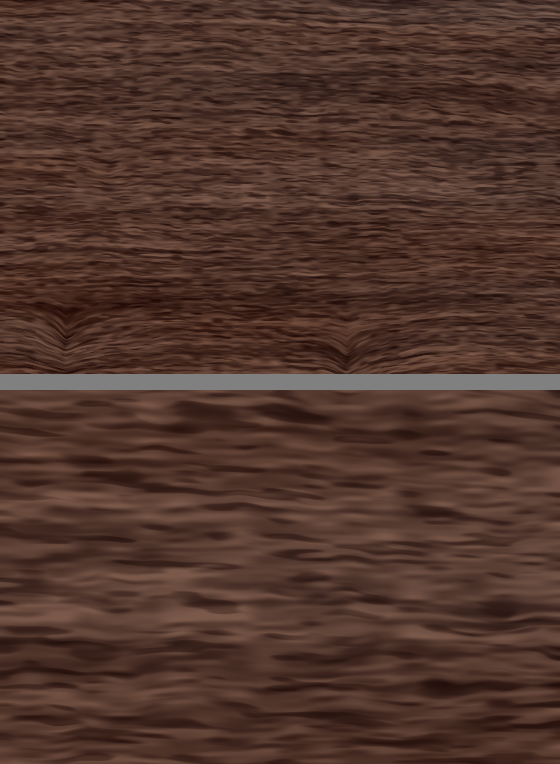
Top: the whole. Bottom: its middle third, enlarged.
Reproduce this texture procedurally as a Shadertoy shader.

```glsl
// Dark walnut veneer with long horizontal grain and a few small knots.
// A warped grain coordinate carries stretched noise bands, from broad colour
// zones to thin fibres and dark pores; knots pull the nearby fibres into a V.

const vec3 DARK_WOOD  = vec3(0.175, 0.090, 0.070);
const vec3 LIGHT_WOOD = vec3(0.450, 0.322, 0.265);
const vec3 COOL_SHIFT = vec3(-0.002, 0.016, 0.025);

const float BASE_TONE   = 0.525;
const float BROAD_BAND  = 0.30;
const float MEDIUM_BAND = 0.30;
const float FINE_BAND   = 0.28;
const float LONG_FIBRE  = 0.46;
const float SHORT_FIBRE = 0.62;
const float PORE_DEPTH  = 0.46;
const float VEIN_DEPTH  = 0.26;
const float STREAK_GAIN = 0.34;
const float KNOT_DEPTH  = 0.50;
const float SHADE_KNEE  = 0.27;
const float SHADE_SLOPE = 0.62;

// Knot position and strength
const int KNOT_COUNT = 3;
const vec3 KNOTS[KNOT_COUNT] = vec3[](
    vec3(0.176, 0.085, 1.0),
    vec3(0.928, 0.040, 0.9),
    vec3(0.293, 0.550, 0.25));

float hash(vec2 p) {
    vec3 q = fract(vec3(p.xyx) * 0.1031);
    q += dot(q, q.yzx + 33.33);
    return fract((q.x + q.y) * q.z);
}

float noise(vec2 p) {
    vec2 cell = floor(p);
    vec2 f = fract(p);
    f = f * f * (3.0 - 2.0 * f);
    float low  = mix(hash(cell), hash(cell + vec2(1, 0)), f.x);
    float high = mix(hash(cell + vec2(0, 1)), hash(cell + vec2(1, 1)), f.x);
    return mix(low, high, f.y);
}

// Noise centred on zero, with separate frequencies along and across the grain
float band(vec2 grain, float along, float across, float seed) {
    return noise(grain * vec2(along, across) + seed) - 0.5;
}

// Fibre coordinates: gentle waves, a slight slope and the dips at the knots
vec2 grainSpace(vec2 p) {
    float v = p.y + 0.035 * p.x * smoothstep(0.3, 0.7, p.y);
    v += 0.050 * band(p, 1.6, 2.5, 11.0);
    v += 0.016 * band(p, 4.0, 8.0, 23.0);
    v += 0.006 * band(p, 15.0, 26.0, 37.0);
    v += 0.003 * band(p, 42.0, 60.0, 43.0);
    for (int i = 0; i < KNOT_COUNT; i++) {
        vec2 d = p - KNOTS[i].xy;
        float side = sqrt(d.x * d.x + 0.00003);
        float reach = exp(-d.y * d.y / 0.008);
        v += 0.054 * KNOTS[i].z * exp(-side / 0.060) * reach;
    }
    return vec2(p.x, v);
}

// Dark heart of each knot, narrow and upright
float knotShade(vec2 p) {
    float shade = 0.0;
    for (int i = 0; i < KNOT_COUNT; i++) {
        vec2 d = p - KNOTS[i].xy;
        d.x -= 0.25 * d.y;
        shade += KNOTS[i].z * exp(-abs(d.x) / 0.012 - d.y * d.y / 0.0009);
    }
    return shade;
}

// One long pale line that fades in and out along its length
float paleStreak(vec2 grain, float height, float width, float seed) {
    float d = (grain.y - height) / width;
    return exp(-d * d) * (0.5 + 0.7 * noise(vec2(grain.x * 3.0, seed)));
}

// Short dark dashes in two sizes, tilted slightly off the grain
float pores(vec2 grain) {
    vec2 tilted = grain + vec2(0.0, 0.05 * grain.x);
    float coarse = noise(tilted * vec2(17.0, 160.0) + 51.0);
    float fine = noise(tilted * vec2(36.0, 225.0) + 67.0);
    return smoothstep(0.53, 0.76, mix(coarse, fine, 0.48));
}

float woodTone(vec2 p, vec2 grain) {
    // Broad zones and bands
    float tone = BASE_TONE;
    tone += BROAD_BAND * band(grain, 1.0, 9.0, 3.0);
    tone += MEDIUM_BAND * band(grain, 1.2, 34.0, 7.0);
    tone += FINE_BAND * band(grain, 2.2, 84.0, 13.0);

    // Thin fibres, pores and dark veins
    tone += LONG_FIBRE * band(grain, 5.0, 165.0, 29.0);
    tone += SHORT_FIBRE * band(grain, 38.0, 225.0, 19.0);
    tone -= PORE_DEPTH * pores(grain);
    tone -= VEIN_DEPTH * smoothstep(0.66, 0.86, noise(grain * vec2(2.0, 92.0) + 83.0));

    // Pale lines and knots
    tone += STREAK_GAIN * paleStreak(grain, 0.275, 0.0055, 2.0);
    tone += 0.6 * STREAK_GAIN * paleStreak(grain, 0.955, 0.0070, 9.0);
    tone -= KNOT_DEPTH * knotShade(p);

    // Soften the deepest shadows
    return tone < SHADE_KNEE ? SHADE_KNEE + SHADE_SLOPE * (tone - SHADE_KNEE) : tone;
}

void mainImage(out vec4 fragColor, in vec2 fragCoord) {
    vec2 p = fragCoord / iResolution.y;
    vec2 grain = grainSpace(p);
    float tone = clamp(woodTone(p, grain), -0.15, 1.1);

    // Redder low down, greyer towards the top right
    float cool = 0.9 * (p.y - 0.5) + 0.35 * (p.x - 0.75);
    cool += 1.3 * band(grain, 1.5, 14.0, 91.0);

    vec3 color = mix(DARK_WOOD, LIGHT_WOOD, tone);
    color += COOL_SHIFT * clamp(cool, -0.8, 1.0);
    fragColor = vec4(clamp(color, 0.0, 1.0), 1.0);
}
```
